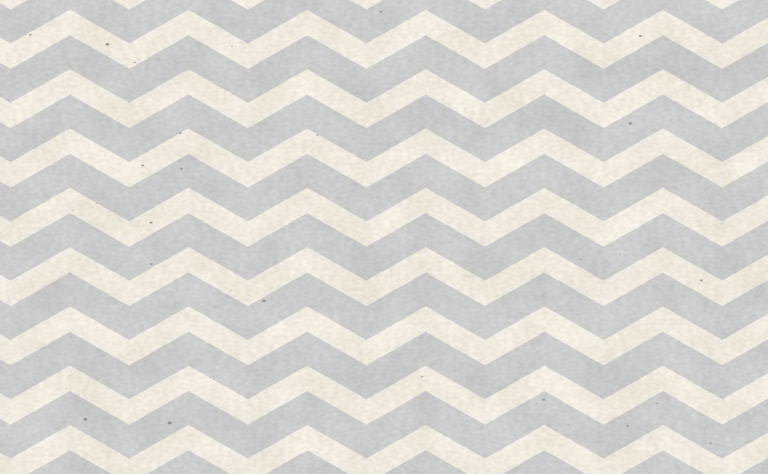
Write a WebGL 1 fragment shader that draws this pattern.

```glsl
precision highp float;

// Cream chevron stripes printed on soft grey, aged like old paper.
// A triangle wave bends evenly spaced bands; gradient noise adds mottling
// and fibrous grain, and a jittered grid scatters a few dark flecks.

uniform vec2 u_resolution;

// Lengths are fractions of the canvas height.
const vec2 REPEAT = vec2(0.2502, 0.1251);    // zigzag period, stripe spacing
const vec2 PEAK = vec2(0.1475, 0.9525);      // centre of one stripe at a peak
const float ZIGZAG_HEIGHT = 0.0710;
const float STRIPE_HEIGHT = 0.0536;          // measured vertically

const vec3 GREY = vec3(0.796, 0.796, 0.800);
const vec3 CREAM = vec3(0.938, 0.920, 0.876);
const vec3 FLECK_COLOR = vec3(0.52, 0.51, 0.50);
const vec3 STAIN_TINT = vec3(0.85, 1.0, 1.25); // stains absorb more blue

const float MOTTLE_SCALE = 9.0;
const float MOTTLE_STRENGTH = 0.042;
const vec2 GRAIN_SCALE = vec2(85.0, 140.0);  // stretched sideways like fibres
const float GRAIN_STRENGTH = 0.045;

const float FLECK_CELL = 0.085;
const float FLECK_CHANCE = 0.16;
const float FLECK_MIN_RADIUS = 0.0009;
const float FLECK_MAX_RADIUS = 0.0030;

vec2 hash22(vec2 p) {
    vec3 q = fract(p.xyx * vec3(0.1031, 0.1030, 0.0973));
    q += dot(q, q.yzx + 33.33);
    return fract((q.xx + q.yz) * q.zy);
}

float cornerNoise(vec2 cell, vec2 corner, vec2 f) {
    float angle = 6.2832 * hash22(cell + corner).x;
    return dot(vec2(cos(angle), sin(angle)), f - corner);
}

float gradientNoise(vec2 p) {
    vec2 cell = floor(p);
    vec2 f = p - cell;
    vec2 u = f * f * f * (f * (f * 6.0 - 15.0) + 10.0);
    float low = mix(cornerNoise(cell, vec2(0.0, 0.0), f),
                    cornerNoise(cell, vec2(1.0, 0.0), f), u.x);
    float high = mix(cornerNoise(cell, vec2(0.0, 1.0), f),
                     cornerNoise(cell, vec2(1.0, 1.0), f), u.x);
    return mix(low, high, u.y);
}

float fbm(vec2 p) {
    float sum = 0.0;
    float amplitude = 1.0;
    for (int i = 0; i < 4; i++) {
        sum += amplitude * gradientNoise(p);
        p = mat2(1.6, 1.2, -1.2, 1.6) * p + 17.3;
        amplitude *= 0.6;
    }
    return sum;
}

// Distance from 0 to the nearest multiple of 1.
float nearestWhole(float t) {
    return abs(fract(t + 0.5) - 0.5);
}

// Signed distance to the nearest chevron stripe, negative inside.
float chevronDistance(vec2 p) {
    float drop = 2.0 * ZIGZAG_HEIGHT * nearestWhole((p.x - PEAK.x) / REPEAT.x);
    float offset = nearestWhole((p.y - PEAK.y + drop) / REPEAT.y) * REPEAT.y;
    float slope = 2.0 * ZIGZAG_HEIGHT / REPEAT.x;
    return (offset - 0.5 * STRIPE_HEIGHT) * inversesqrt(1.0 + slope * slope);
}

// Coverage of sparse specks, at most one in each grid cell.
float flecks(vec2 p, float pixel) {
    vec2 cell = floor(p / FLECK_CELL);
    vec2 traits = hash22(cell + 61.0);
    vec2 center = (cell + 0.1 + 0.8 * hash22(cell + 7.0)) * FLECK_CELL;
    float radius = mix(FLECK_MIN_RADIUS, FLECK_MAX_RADIUS, traits.y * traits.y);
    vec2 toCenter = (p - center) * vec2(0.8, 1.1);
    float coverage = 1.0 - smoothstep(-pixel, pixel, length(toCenter) - radius);
    return coverage * step(traits.x, FLECK_CHANCE) * mix(0.45, 0.9, traits.y);
}

void main() {
    float pixel = 1.0 / u_resolution.y;
    vec2 p = gl_FragCoord.xy * pixel;

    // Printed stripes
    float stripe = 1.0 - smoothstep(-0.7 * pixel, 0.7 * pixel, chevronDistance(p));
    vec3 color = mix(GREY, CREAM, stripe);

    // Paper mottling, warmer on the cream, and fine grain
    float mottle = MOTTLE_STRENGTH * fbm(p * MOTTLE_SCALE + 3.7);
    float grain = GRAIN_STRENGTH * gradientNoise(p * GRAIN_SCALE + 41.0);
    grain += 0.6 * GRAIN_STRENGTH * gradientNoise(p.yx * GRAIN_SCALE * 0.55 + 90.0);
    color *= 1.0 + mottle * mix(vec3(1.0), STAIN_TINT, stripe) + grain;

    // Dark flecks
    color = mix(color, FLECK_COLOR, flecks(p, pixel));

    gl_FragColor = vec4(color, 1.0);
}
```
